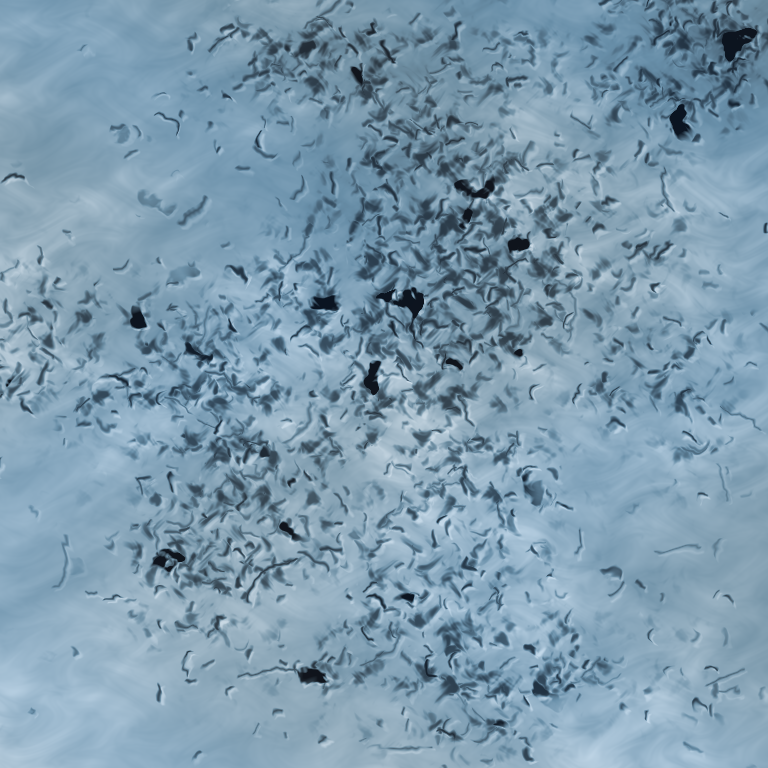
A three.js fragment shader for this texture:

```glsl
varying vec2 vUv;

const vec3 INK = vec3(0.05, 0.08, 0.12);
const vec3 STEEL = vec3(0.42, 0.56, 0.65);
const vec3 FROST = vec3(0.74, 0.82, 0.88);
const float SOFTNESS = 0.0024;

vec2 hash2(vec2 p) {
  vec3 q = fract(p.xyx * vec3(0.1031, 0.1030, 0.0973));
  q += dot(q, q.yzx + 33.33);
  return fract((q.xx + q.yz) * q.zy);
}

// Layered sines, turned and bent at every octave
float waves(vec2 p, int octaves) {
  mat2 turn = mat2(0.8, 0.6, -0.6, 0.8);
  float sum = 0.0;
  float amp = 1.0;
  for (int i = 0; i < 6; i++) {
    if (i >= octaves) break;
    p += 0.8 * sin(p.yx + float(i) * 1.7);
    sum += amp * sin(p.x) * sin(p.y);
    p = turn * p * 1.8 + 4.1;
    amp *= 0.6;
  }
  return sum;
}

// Two crossed wave fields, so that no diagonal prevails
float mottleAt(vec2 p) {
  return 0.75 * (waves(p * 105.0, 3) + waves(vec2(-p.y, p.x) * 83.0 + 3.0, 3));
}

// Cellular scatter of bent strokes; reach and width are in cells
float strokes(vec2 p, float cells, float reach, float width, float density) {
  vec2 g = p * cells;
  float soft = SOFTNESS * cells;
  float cover = 0.0;
  for (int y = -1; y <= 1; y++) {
    for (int x = -1; x <= 1; x++) {
      vec2 cell = floor(g) + vec2(float(x), float(y));
      vec2 place = hash2(cell + cells);
      vec2 kind = hash2(cell + cells * 3.0 + 17.0);
      vec2 trait = hash2(cell + cells * 5.0 + 41.0);
      float angle = 0.7 + (kind.x - 0.5) * 2.8;
      vec2 dir = vec2(cos(angle), sin(angle));
      vec2 d = g - cell - place;
      float along = dot(d, dir);
      float side = dot(d, vec2(-dir.y, dir.x));
      side += (trait.x - 0.5) * along * along / reach;
      float span = reach * (0.3 + 0.7 * trait.y);
      float dist = length(vec2(max(abs(along) - span, 0.0), side));
      float w = width * (0.4 + 0.8 * place.y);
      float shape = 1.0 - smoothstep(w - soft, w + soft, dist);
      float present = smoothstep(kind.y, kind.y + 0.06, density);
      cover = max(cover, shape * present * (0.4 + 0.6 * trait.x));
    }
  }
  return cover;
}

float patchAt(vec2 p, vec2 centre, vec2 size) {
  vec2 d = (p - centre) / size;
  return exp(-dot(d, d));
}

// Where the litter gathers, 0 to 1
float litterDensity(vec2 p) {
  vec2 q = p + 0.03 * vec2(waves(p * 11.0, 3), waves(p * 11.0 + 5.0, 3));
  float d = patchAt(q, vec2(0.53, 0.56), vec2(0.15, 0.25));
  d += patchAt(q, vec2(0.67, 0.70), vec2(0.15, 0.11));
  d += patchAt(q, vec2(0.27, 0.39), vec2(0.10, 0.16));
  d += 0.8 * patchAt(q, vec2(0.06, 0.55), vec2(0.14, 0.09));
  d += 0.7 * patchAt(q, vec2(0.44, 0.91), vec2(0.14, 0.07));
  d += 0.9 * patchAt(q, vec2(0.91, 0.95), vec2(0.17, 0.10));
  d += 0.8 * patchAt(q, vec2(0.62, 0.15), vec2(0.20, 0.09));
  d += 0.5 * patchAt(q, vec2(0.86, 0.48), vec2(0.12, 0.10));
  return clamp(d * (0.8 + 0.5 * waves(p * 21.0, 4)) + 0.06, 0.0, 1.0);
}

// Faint blotches, crumbs, stalks, long twigs and dark clumps
float litter(vec2 p, float density, float mottle) {
  float blotch = smoothstep(0.2, 1.7, mottle + 0.7 * density - 0.4);
  float crumbs = 0.75 * strokes(p, 57.0, 0.42, 0.15, density * 0.75);
  float stalks = 0.9 * strokes(p, 31.0, 0.48, 0.07, density * 0.8);
  float twigs = 0.75 * strokes(p, 11.0, 0.45, 0.021, density * 0.6 + 0.1);
  float clumps = 1.6 * strokes(p, 21.0, 0.36, 0.23, density * density * 0.28 + 0.025);
  clumps *= smoothstep(-1.1, 0.3, mottle);
  float fine = max(max(crumbs, stalks), 0.6 * blotch * smoothstep(0.05, 0.5, density));
  return min(max(fine, max(twigs, clumps)), 1.0);
}

float snowTone(vec2 p) {
  float broad = waves(p * vec2(6.0, 8.0) + 2.0, 5);
  float ripple = waves(p * vec2(34.0, 58.0) + 7.0, 4);
  float rough = 0.02 + 0.03 * smoothstep(-0.5, 0.8, broad);
  float slope = 0.1 * (0.5 - p.y) + 0.05 * (0.5 - p.x);
  return 0.65 + 0.058 * broad + rough * ripple + slope;
}

vec3 coldRamp(float tone) {
  vec3 dark = mix(INK, STEEL, clamp((tone - 0.08) / 0.46, 0.0, 1.0));
  return mix(dark, FROST, clamp((tone - 0.54) / 0.27, 0.0, 1.1));
}

void main() {
  vec2 p = vUv;
  vec2 lit = vec2(-0.005, 0.005);
  float density = litterDensity(p);
  float mottle = mottleAt(p);
  vec2 ragged = p + 0.0045 * vec2(waves(p * 65.0, 3), waves(p.yx * 65.0 + 9.0, 3));
  // Litter with snow lit along its lower right edges
  float ink = litter(ragged, density, mottle);
  float rim = litter(ragged + lit, density, mottleAt(p + lit));
  float tone = snowTone(p) - density * (0.07 + 0.04 * mottle);
  tone = mix(tone + 0.17 * max(rim - ink, 0.0), 0.06, ink);
  // Slight drift between bluer and greyer snow
  float drift = sin(p.x * 9.0 + 2.0 * sin(p.y * 7.0));
  gl_FragColor = vec4(coldRamp(tone) + vec3(-0.012, 0.0, 0.012) * drift, 1.0);
}
```
